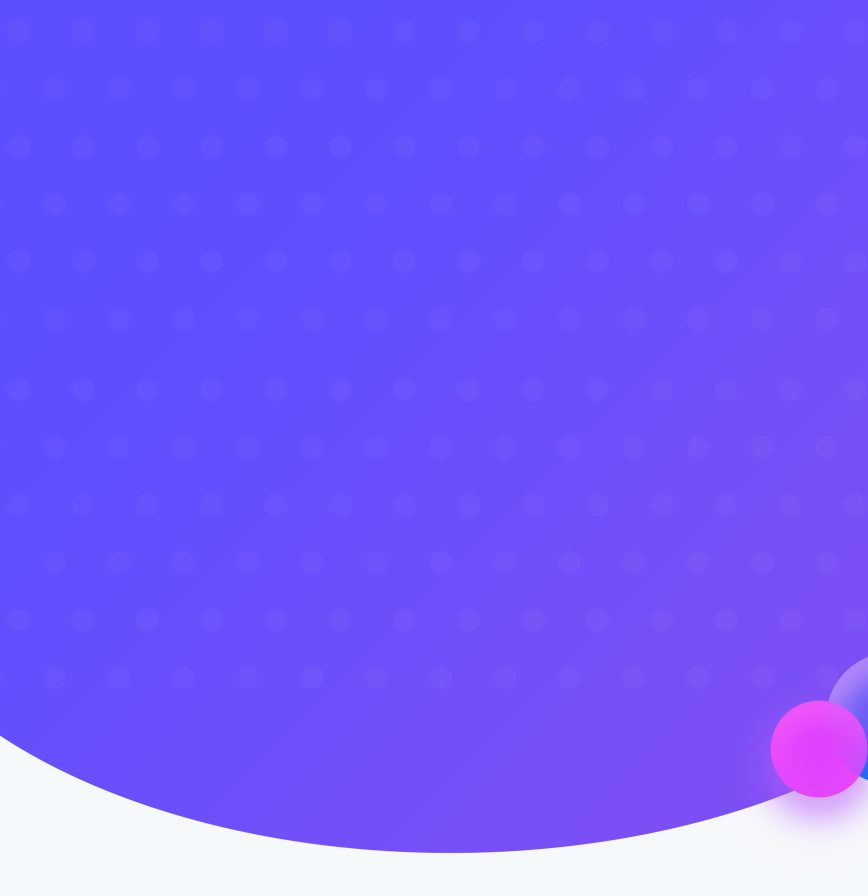
Write a Shadertoy shader that draws this background.

```glsl
// A violet hero panel with a curved lower edge, faint staggered dots and two glossy balls.
// The panel is an ellipse joined to the area above it; dots are a folded lattice,
// and the balls are shaded discs laid over soft exponential shadows.

// Antialiased coverage of a signed distance, in units of canvas height.
float coverage(float dist) {
    float pixel = 1.0 / iResolution.y;
    return 1.0 - smoothstep(-0.7 * pixel, 0.7 * pixel, dist);
}

// Approximate signed distance to an ellipse, extended upwards without limit.
float panelDistance(vec2 p) {
    vec2 radii = vec2(0.664, 0.378);
    vec2 q = p - vec2(0.5026, 0.426);
    if (q.y > 0.0) return -1.0;
    float k = length(q / radii);
    return k * (k - 1.0) / max(length(q / (radii * radii)), 0.001);
}

// Two bands of six staggered rows, with a wider gap between the bands.
float dotPattern(vec2 p) {
    float depth = 1.0 - p.y;
    float inBand = mod(depth, 0.4);
    float row = clamp(floor((inBand - 0.0031) / 0.0642), 0.0, 5.0);
    float shift = 0.0208 + 0.0404 * mod(row, 2.0);
    vec2 cell = vec2(mod(p.x - shift + 0.0359, 0.0718) - 0.0359,
                     inBand - 0.0352 - row * 0.0642);
    float disc = 1.0 - smoothstep(0.0105, 0.0145, length(cell));
    return disc * step(depth, 0.8);
}

// Soft round shadow that fades outside the given radius.
float softShadow(vec2 q, float radius, float blur) {
    float outside = max(length(q) - radius, 0.0) / blur;
    return exp(-outside * outside);
}

void mainImage(out vec4 fragColor, in vec2 fragCoord) {
    vec2 p = fragCoord / iResolution.y;

    // Diagonal panel gradient, warming towards the lower right
    float diagonal = p.x + 1.0 - p.y;
    vec3 violet = mix(vec3(0.36, 0.31, 1.0), vec3(0.49, 0.31, 0.96),
                      smoothstep(0.3, 1.9, diagonal));
    violet = mix(violet, vec3(1.0), 0.03 * dotPattern(p));
    vec3 color = mix(vec3(0.965, 0.975, 0.985), violet, coverage(panelDistance(p)));

    // Shadow beneath the front ball
    vec2 pinkPos = p - vec2(0.9142, 0.164);
    float shadow = softShadow(pinkPos + vec2(0.0, 0.018), 0.036, 0.032);
    color = mix(color, vec3(0.72, 0.36, 0.98), 0.5 * shadow);

    // Rear ball: lilac on top, blue below, with a pale rim on the upper left
    vec2 bluePos = p - vec2(0.996, 0.198);
    float blueDist = length(bluePos) - 0.074;
    vec3 blue = mix(vec3(0.14, 0.42, 0.95), vec3(0.42, 0.36, 0.96),
                    smoothstep(-0.065, 0.005, bluePos.y));
    float rim = smoothstep(-0.055, 0.0, blueDist)
              * smoothstep(-0.03, 0.06, bluePos.y - 0.3 * bluePos.x);
    blue = mix(blue, vec3(0.68, 0.52, 0.98), rim);
    color = mix(color, blue, coverage(blueDist));

    // Front ball: magenta core, pinker towards its upper edge
    float pinkDist = length(pinkPos) - 0.054;
    float edge = smoothstep(-0.05, 0.0, pinkDist);
    float upper = smoothstep(-0.05, 0.054, pinkPos.y);
    vec3 pink = mix(vec3(0.87, 0.25, 1.0), vec3(0.94, 0.33, 0.98),
                    edge * (0.3 + 0.7 * upper));
    // Slight translucency where the rear ball lies behind
    float overlap = coverage(blueDist) * edge;
    pink = mix(pink, blue, 0.15 * overlap);
    color = mix(color, pink, coverage(pinkDist));

    fragColor = vec4(color, 1.0);
}
```
